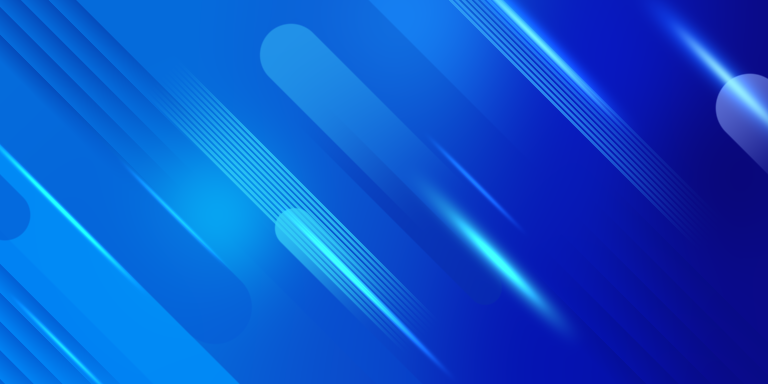
Reproduce this background procedurally as a Shadertoy shader.

```glsl
const vec2 DOWN_RIGHT = vec2(0.70711, -0.70711);
const vec3 CYAN = vec3(0.2, 0.82, 0.97);
const vec3 AZURE = vec3(0.0, 0.56, 0.98);
const vec3 NAVY = vec3(0.02, 0.05, 0.5);

// Round-ended bar from a cap centre along the diagonal
float capsule(vec2 p, vec2 cap, float len, float radius) {
    vec2 d = p - cap;
    float t = clamp(dot(d, DOWN_RIGHT), min(len, 0.0), max(len, 0.0));
    float edge = 1.0 / iResolution.y;
    return smoothstep(edge, -edge, length(d - DOWN_RIGHT * t) - radius);
}

// Soft diagonal light, tapered at both ends
float streak(vec2 p, vec2 center, float halfLength, float width) {
    vec2 d = p - center;
    float along = dot(d, DOWN_RIGHT) / halfLength;
    float across = dot(d, DOWN_RIGHT.xx) / width;
    float taper = max(1.0 - along * along, 0.0);
    return taper * taper * exp(-across * across);
}

// Step up across a diagonal edge
float beyond(float across, float edge) {
    float w = 1.4 / iResolution.y;
    return smoothstep(edge - w, edge + w, across);
}

// Bundle of thin parallel lines
float lineBundle(float across, float first, float period, float count) {
    float k = (across - first) / period;
    float w = 1.4 / (iResolution.y * period);
    float line = 1.0 - smoothstep(0.2, 0.2 + w, abs(fract(k) - 0.5));
    return line * step(0.0, k) * step(k, count);
}

// Sawtooth shading of overlapping sheets
float sheets(float across, float first, float period, float count) {
    float k = (across - first) / period;
    float w = 1.4 / (iResolution.y * period);
    float f = fract(k);
    return f * smoothstep(1.0, 1.0 - w, f) * step(0.0, k) * step(k, count);
}

float glow(vec2 p, vec2 center, float radius) {
    vec2 d = (p - center) / radius;
    return exp(-dot(d, d));
}

void mainImage(out vec4 fragColor, in vec2 fragCoord) {
    vec2 p = fragCoord / iResolution.y;
    float along = p.x - p.y;
    float across = p.x + p.y;

    // Blue field, light at left and deep at right
    float ramp = p.x + 0.12 * (0.5 - p.y);
    vec3 col = mix(vec3(0.02, 0.42, 0.86), vec3(0.04, 0.3, 0.8), smoothstep(0.4, 1.05, ramp));
    col = mix(col, vec3(0.03, 0.11, 0.72), smoothstep(0.95, 1.5, ramp));
    col = mix(col, vec3(0.04, 0.04, 0.53), smoothstep(1.45, 1.95, ramp));
    col = mix(col, vec3(0.07, 0.47, 0.9), 0.75 * glow(p, vec2(1.06, 0.95), 0.28));
    col = mix(col, vec3(0.01, 0.05, 0.68), 0.6 * glow(p, vec2(1.5, 0.05), 0.35));
    col = mix(col, vec3(0.03, 0.08, 0.8), 0.5 * glow(p, vec2(1.6, 0.85), 0.25));
    col = mix(col, vec3(0.03, 0.02, 0.44), 0.6 * glow(p, vec2(1.9, 0.55), 0.2));

    // Broad diagonal panels
    col = mix(col, AZURE, 0.85 * (1.0 - beyond(across, 0.624)));
    col = mix(col, vec3(0.0, 0.47, 0.94), 0.4 * (1.0 - beyond(across, 0.4)));
    col += vec3(0.02, 0.07, 0.07) * beyond(across, 1.96) * (1.0 - beyond(across, 2.19))
        * smoothstep(0.9, 0.1, along);
    col = mix(col, vec3(0.02, 0.3, 0.82), 0.35 * beyond(across, 0.98)
        * (1.0 - beyond(across, 1.1)) * smoothstep(0.0, 0.6, along));

    // Glow behind the left bars
    col = mix(col, vec3(0.03, 0.7, 0.97), 0.8 * glow(p, vec2(0.57, 0.44), 0.19));

    // Stacked sheets in three corners
    col = mix(col, vec3(0.02, 0.22, 0.66), 0.65 * sheets(across, 0.84, 0.072, 5.0)
        * smoothstep(0.0, -0.75, along));
    col = mix(col, vec3(0.01, 0.27, 0.75), 0.6 * sheets(across, -0.06, 0.075, 5.0)
        * smoothstep(0.5, -0.1, along));
    col = mix(col, NAVY, 0.4 * sheets(across, 1.6, 0.085, 6.0)
        * smoothstep(1.0, 1.6, along));

    // Dark bars
    col = mix(col, vec3(0.02, 0.36, 0.84), 0.6 * capsule(p, vec2(0.56, 0.2), -1.2, 0.096)
        * smoothstep(-0.9, 0.2, along));
    col = mix(col, vec3(0.02, 0.35, 0.82), 0.65 * capsule(p, vec2(0.013, 0.44), -0.5, 0.066));
    col = mix(col, vec3(0.03, 0.18, 0.68), 0.6 * capsule(p, vec2(1.263, 0.25), -0.8, 0.044)
        * smoothstep(0.05, 0.7, along));

    // Light bars fading down the diagonal
    col = mix(col, vec3(0.16, 0.63, 0.93), 0.75 * capsule(p, vec2(0.758, 0.857), 1.2, 0.081)
        * smoothstep(0.75, -0.2, along));
    col = mix(col, vec3(0.2, 0.8, 0.97), 0.85 * capsule(p, vec2(0.768, 0.406), 0.9, 0.052)
        * smoothstep(0.85, 0.25, along));
    col = mix(col, vec3(0.5, 0.6, 0.95), 0.7 * capsule(p, vec2(1.953, 0.719), 0.6, 0.089)
        * smoothstep(1.6, 1.05, along));

    // Fine line bundles
    float fadeLeft = smoothstep(-0.4, 0.1, along) * smoothstep(1.0, 0.45, along);
    col = mix(col, CYAN, 0.75 * fadeLeft * lineBundle(across, 1.13, 0.0165, 11.0));
    float fadeRight = smoothstep(1.5, 0.6, along) * mix(1.0, 0.4, smoothstep(2.16, 2.31, across));
    col = mix(col, vec3(0.2, 0.65, 0.97), 0.8 * fadeRight * lineBundle(across, 2.165, 0.0165, 9.0));

    // Thin gleams on bar edges
    col += CYAN * 0.75 * streak(p, vec2(0.16, 0.455), 0.33, 0.006);
    col += CYAN * 0.5 * streak(p, vec2(0.17, 0.09), 0.22, 0.005);
    col += CYAN * 0.35 * streak(p, vec2(0.455, 0.44), 0.22, 0.005);
    col += CYAN * 0.75 * streak(p, vec2(0.95, 0.245), 0.35, 0.007);
    col += CYAN * 0.35 * streak(p, vec2(1.24, 0.52), 0.2, 0.006);

    // Bright light streaks with soft halos
    col = mix(col, CYAN, 0.9 * streak(p, vec2(1.285, 0.332), 0.34, 0.026));
    col += vec3(0.1, 0.4, 0.35) * streak(p, vec2(1.3, 0.318), 0.2, 0.012);
    col += vec3(0.05, 0.3, 0.4) * streak(p, vec2(1.4, 0.9), 0.4, 0.025);
    col = mix(col, vec3(0.45, 0.95, 1.0), streak(p, vec2(1.39, 0.905), 0.34, 0.008));
    col += vec3(0.05, 0.3, 0.4) * streak(p, vec2(1.88, 0.81), 0.34, 0.032);
    col = mix(col, vec3(0.6, 0.95, 1.0), 0.9 * streak(p, vec2(1.91, 0.78), 0.25, 0.014));

    fragColor = vec4(clamp(col, 0.0, 1.0), 1.0);
}
```
